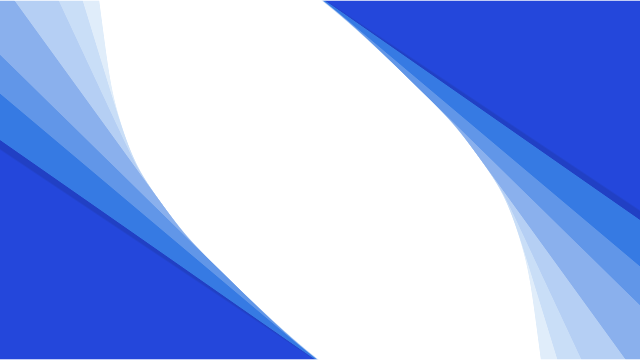
A Shadertoy shader for this background:

```glsl
// Two mirrored fans of blue facets sweep around a white centre.

// Facet edges as (height at left border, slope), measured downward from the top
const vec2 edges[7] = vec2[7](
    vec2(-2.093, 7.6), vec2(-0.747, 3.26), vec2(-0.347, 2.14), vec2(-0.054, 1.38),
    vec2(0.152, 0.98), vec2(0.26, 0.842), vec2(0.389, 0.697));

// Facet colours from the palest to the shadow beside the solid corner
const vec3 tints[7] = vec3[7](
    vec3(0.88, 0.93, 0.98), vec3(0.79, 0.87, 0.97), vec3(0.71, 0.81, 0.955),
    vec3(0.54, 0.69, 0.93), vec3(0.38, 0.59, 0.91), vec3(0.21, 0.48, 0.89),
    vec3(0.13, 0.25, 0.77));

// Signed distance to an edge, negative on the corner side
float edgeDistance(vec2 p, vec2 edge) {
    return (edge.x + edge.y * p.x - p.y) / length(vec2(edge.y, 1.0));
}

// Smooth union of one facet with all the deeper ones
float facetDistance(vec2 p, int first) {
    float rounding = 0.0025 + 0.0007 * float(6 - first);
    float sum = 0.0;
    for (int i = first; i < 7; i++)
        sum += exp(min(-edgeDistance(p, edges[i]) / rounding, 60.0));
    return -rounding * log(max(sum, 1e-30));
}

float coverage(float dist, float softness) {
    return clamp(0.5 - dist / softness, 0.0, 1.0);
}

void mainImage(out vec4 fragColor, in vec2 fragCoord) {
    // Half-turn symmetry folds both fans into the lower left one
    vec2 centred = (fragCoord / iResolution.xy - 0.5) * vec2(16.0 / 9.0, 1.0);
    if (dot(centred, vec2(1.0, 0.6)) > 0.0) centred = -centred;
    vec2 p = vec2(centred.x + 8.0 / 9.0, 0.5 - centred.y);
    float pixel = 1.0 / iResolution.y;

    // Facets stacked from pale to deep, each curving into the next
    vec3 color = vec3(1.0);
    for (int i = 0; i < 7; i++)
        color = mix(color, tints[i], coverage(facetDistance(p, i), 0.7 * pixel));

    // Solid corner, leaving a tapering shadow along its edge
    float corner = edgeDistance(p, vec2(0.415, 0.668));
    color = mix(color, vec3(0.14, 0.28, 0.86), coverage(corner, pixel + 0.002));

    // White hairline along the upper and lower borders
    float border = 0.5 - abs(centred.y);
    color = mix(color, vec3(1.0), coverage(border - 0.002, pixel));

    fragColor = vec4(color, 1.0);
}
```
